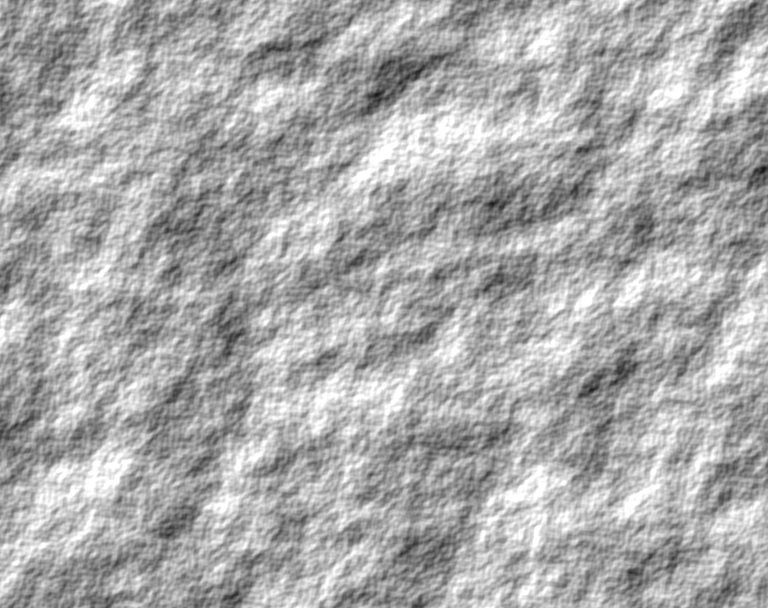
A Shadertoy shader for this texture:

```glsl
// Rough grey plaster: a fractal height field lit by a raking diagonal light.

const float BASE_CELLS = 3.5;      // cells of the coarsest octave per canvas height
const int   OCTAVES = 6;
const float SLOPE_GAIN = 0.95;     // slope strength kept from octave to octave
const float MEAN_GREY = 0.667;
const float RELIEF = 0.112;        // contrast of the shading
const float LIGHT_ANGLE = 2.31;    // radians, light falls from the upper left
const float OCTAVE_TURN = 0.65;    // rotation between octaves hides the lattice
const vec2  OCTAVE_SHIFT = vec2(17.3, 41.7);
const float TAU = 6.2831853;

mat2 rotation(float angle) {
    float c = cos(angle), s = sin(angle);
    return mat2(c, s, -s, c);
}

// Random unit gradient for a lattice point
vec2 latticeGradient(vec2 cell) {
    uvec2 q = uvec2(ivec2(cell) + 4096);
    uint h = q.x * 73856093u ^ q.y * 19349663u;
    h = (h ^ (h >> 16)) * 73244475u;
    h = (h ^ (h >> 15)) * 73244475u;
    h ^= h >> 16;
    float angle = TAU * float(h & 65535u) / 65536.0;
    return vec2(cos(angle), sin(angle));
}

// Analytic slope of quintic gradient noise
vec2 noiseSlope(vec2 p) {
    vec2 cell = floor(p), f = p - cell;
    vec2 u = f * f * f * (f * (f * 6.0 - 15.0) + 10.0);
    vec2 du = 30.0 * f * f * (f - 1.0) * (f - 1.0);

    vec2 ga = latticeGradient(cell);
    vec2 gb = latticeGradient(cell + vec2(1, 0));
    vec2 gc = latticeGradient(cell + vec2(0, 1));
    vec2 gd = latticeGradient(cell + vec2(1, 1));
    float a = dot(ga, f);
    float b = dot(gb, f - vec2(1, 0));
    float c = dot(gc, f - vec2(0, 1));
    float d = dot(gd, f - vec2(1, 1));

    vec2 blended = mix(mix(ga, gb, u.x), mix(gc, gd, u.x), u.y);
    return blended + du * (u.yx * (a - b - c + d) + vec2(b, c) - a);
}

// Slope of the whole height field along the light direction
float slopeTowardLight(vec2 p, vec2 light) {
    mat2 turn = rotation(OCTAVE_TURN);
    float slope = 0.0, weight = 1.0;
    for (int i = 0; i < OCTAVES; i++) {
        slope += weight * dot(noiseSlope(p), light);
        p = turn * p * 2.0 + OCTAVE_SHIFT;
        light = turn * light;
        weight *= SLOPE_GAIN;
    }
    return slope;
}

void mainImage(out vec4 fragColor, in vec2 fragCoord) {
    vec2 uv = fragCoord / iResolution.y;
    vec2 light = vec2(cos(LIGHT_ANGLE), sin(LIGHT_ANGLE));
    float grey = MEAN_GREY + RELIEF * slopeTowardLight(uv * BASE_CELLS, light);
    fragColor = vec4(vec3(clamp(grey, 0.0, 1.0)), 1.0);
}
```
